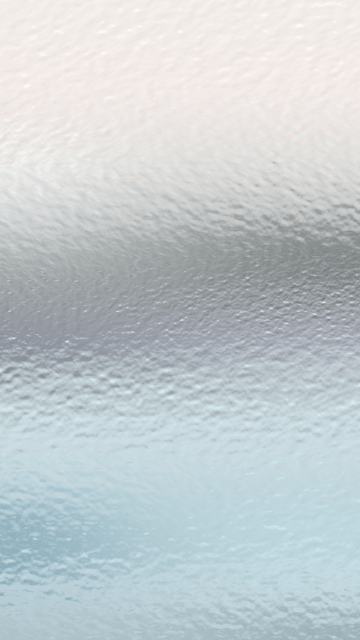
A Shadertoy shader for this texture:

```glsl
// Draws frosted, rippled glass over soft horizontal bands of cream, grey and pale blue.

float hash(vec2 cell) {
    return fract(sin(dot(cell, vec2(127.1, 311.7))) * 43758.5453);
}

float valueNoise(vec2 p) {
    vec2 cell = floor(p);
    vec2 f = fract(p);
    f = f * f * (3.0 - 2.0 * f);
    float low = mix(hash(cell), hash(cell + vec2(1.0, 0.0)), f.x);
    float high = mix(hash(cell + vec2(0.0, 1.0)), hash(cell + 1.0), f.x);
    return mix(low, high, f.y);
}

// Height of the glass surface, three octaves
float glassHeight(vec2 p) {
    mat2 turn = mat2(0.91, 0.41, -0.41, 0.91);
    float height = 0.0;
    float weight = 0.55;
    for (int octave = 0; octave < 3; octave++) {
        height += weight * valueNoise(p);
        p = turn * p * 1.9 + 17.3;
        weight *= 0.55;
    }
    return height;
}

vec2 glassSlope(vec2 p) {
    vec2 stepX = vec2(0.32, 0.0);
    vec2 stepY = vec2(0.0, 0.32);
    return vec2(glassHeight(p + stepX) - glassHeight(p - stepX),
                glassHeight(p + stepY) - glassHeight(p - stepY));
}

// Moves a colour towards the next one between two depths
vec3 ramp(vec3 color, vec3 next, float from, float to, float depth) {
    return mix(color, next, clamp((depth - from) / (to - from), 0.0, 1.0));
}

float softSpot(vec2 p, vec2 center, vec2 radius) {
    vec2 d = (p - center) / radius;
    return exp(-dot(d, d));
}

// Smooth scene behind the glass; p.y is the depth from the top
vec3 backdrop(vec2 p) {
    float depth = p.y;
    vec3 c = vec3(0.95, 0.93, 0.91);
    c = ramp(c, vec3(0.95, 0.92, 0.91), 0.00, 0.15, depth);
    c = ramp(c, vec3(0.87, 0.87, 0.86), 0.15, 0.26, depth);
    c = ramp(c, vec3(0.77, 0.78, 0.78), 0.26, 0.33, depth);
    c = ramp(c, vec3(0.62, 0.64, 0.64), 0.33, 0.39, depth);
    c = ramp(c, vec3(0.59, 0.61, 0.62), 0.39, 0.44, depth);
    c = ramp(c, vec3(0.62, 0.64, 0.68), 0.44, 0.53, depth);
    c = ramp(c, vec3(0.72, 0.77, 0.79), 0.53, 0.60, depth);
    c = ramp(c, vec3(0.78, 0.85, 0.87), 0.60, 0.66, depth);
    c = ramp(c, vec3(0.79, 0.86, 0.88), 0.66, 0.71, depth);
    c = ramp(c, vec3(0.73, 0.82, 0.85), 0.71, 0.78, depth);
    c = ramp(c, vec3(0.69, 0.79, 0.82), 0.78, 0.85, depth);
    c = ramp(c, vec3(0.75, 0.83, 0.86), 0.85, 0.92, depth);
    c = ramp(c, vec3(0.68, 0.76, 0.79), 0.92, 1.00, depth);

    // Lights and shades that tilt the bands
    c += 0.06 * softSpot(p, vec2(0.0, 0.27), vec2(0.35, 0.06));
    c += 0.10 * softSpot(p, vec2(0.0, 0.38), vec2(0.40, 0.06));
    c -= 0.10 * softSpot(p, vec2(1.0, 0.39), vec2(0.45, 0.05));
    c -= 0.06 * softSpot(p, vec2(0.0, 0.54), vec2(0.40, 0.04));
    c += 0.05 * softSpot(p, vec2(1.0, 0.55), vec2(0.45, 0.06));
    c -= vec3(0.13, 0.10, 0.08) * softSpot(p, vec2(0.0, 0.85), vec2(0.32, 0.06));
    c += 0.05 * softSpot(p, vec2(0.9, 0.85), vec2(0.45, 0.07));
    c -= 0.07 * softSpot(p, vec2(1.0, 1.0), vec2(0.45, 0.04));
    return c;
}

void mainImage(out vec4 fragColor, in vec2 fragCoord) {
    vec2 uv = fragCoord / iResolution.xy;
    vec2 p = vec2(uv.x, 1.0 - uv.y);

    // Grain cells are wide and low, finer across the grey middle
    vec2 grain = vec2(uv.x, uv.y * iResolution.y / iResolution.x) * vec2(42.0, 66.0);
    float fineness = exp(-pow((p.y - 0.47) / 0.09, 2.0));
    vec2 slope = mix(glassSlope(grain), glassSlope(grain * 1.8 + 31.0), fineness);

    // Refraction bends the backdrop sideways and vertically
    vec2 bend = slope * vec2(0.06, 0.16);
    vec3 color = backdrop(p + bend);

    // Relief lit from above, strongest near the dark bands
    float relief = mix(0.06, 0.18, exp(-pow((p.y - 0.40) / 0.18, 2.0)));
    float light = 0.8 * slope.y - 0.5 * slope.x;
    color += relief * light;

    // Small glints where the surface tips steeply upward
    color += 0.06 * smoothstep(0.22, 0.42, slope.y) * (0.4 + fineness);

    fragColor = vec4(clamp(color, 0.0, 1.0), 1.0);
}
```
